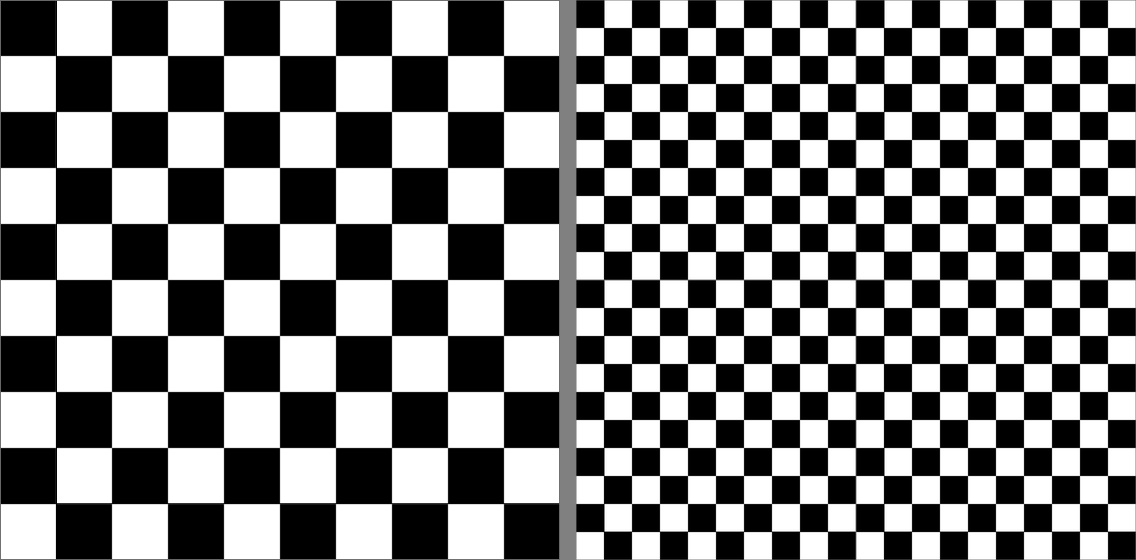
Left, the tile; right, the same tile 2 across and 2 down.
This pattern is drawn by a three.js fragment shader. Its source:

```glsl
#define CELLS 10.0
#define EDGE_SOFTNESS 0.0011
#define FRAME_HALF_WIDTH 0.0013
#define RULE_HALF_WIDTH 0.0008
#define RULE_POSITION vec2(0.1012, 0.1003)
#define DARK vec3(0.0)
#define LIGHT vec3(1.0)
#define FRAME_GREY vec3(0.42)

varying vec2 vUv;

// Signed distance to the nearest grid line, changing sign in each cell
vec2 alternatingDistance(vec2 uv) {
  vec2 phase = fract(uv * CELLS * 0.5 - 0.25);
  return (0.25 - abs(phase - 0.5)) * 2.0 / CELLS;
}

// Soft coverage of a line, given the distance to its centre
float lineMask(float distance, float halfWidth) {
  return 1.0 - smoothstep(halfWidth - 0.5 * EDGE_SOFTNESS,
                          halfWidth + 0.5 * EDGE_SOFTNESS, distance);
}

void main() {
  // Checkerboard with grey transitions between cells
  vec2 side = clamp(alternatingDistance(vUv) / EDGE_SOFTNESS, -1.0, 1.0);
  vec3 color = mix(DARK, LIGHT, 0.5 + 0.5 * side.x * side.y);

  // Darker rules beside the first column and above the bottom row
  vec2 toRule = abs(vUv - RULE_POSITION);
  color = mix(color, DARK, lineMask(min(toRule.x, toRule.y), RULE_HALF_WIDTH));

  // Hairline frame shared by opposite borders
  vec2 toBorder = min(vUv, 1.0 - vUv);
  color = mix(color, FRAME_GREY, lineMask(min(toBorder.x, toBorder.y), FRAME_HALF_WIDTH));

  gl_FragColor = vec4(color, 1.0);
}
```
